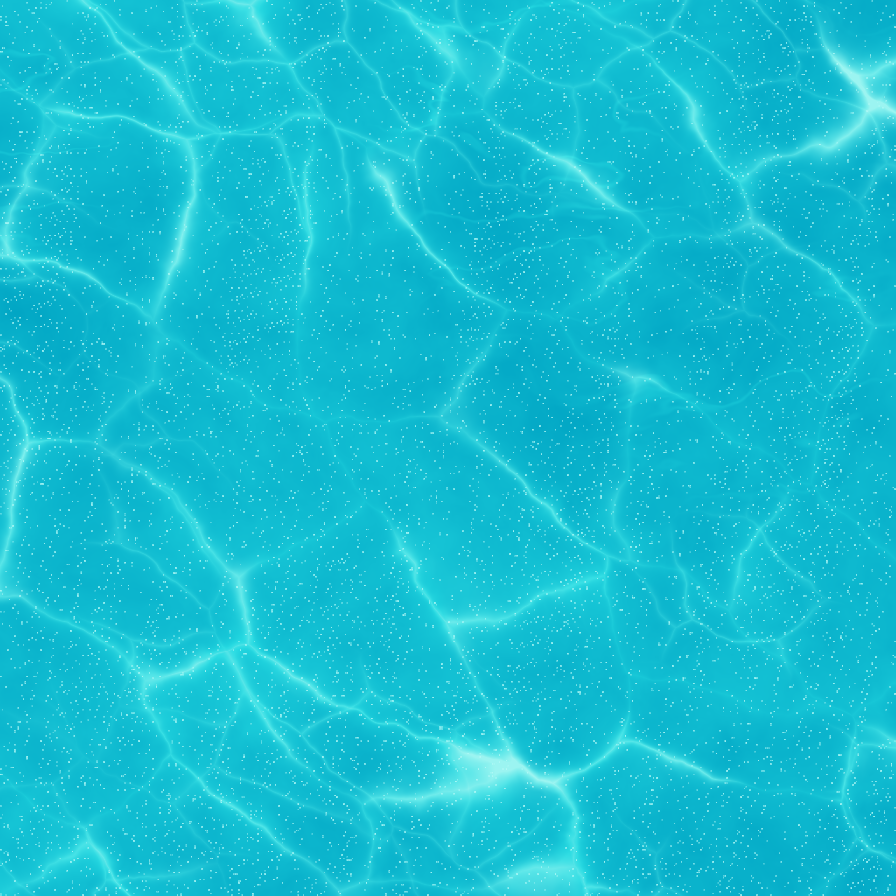
A Shadertoy shader for this texture:

```glsl
// Sunlit turquoise pool water: a slanting net of caustic lines under fine white glitter.
#define DEEP vec3(0.005, 0.65, 0.77)
#define LIGHT vec3(0.14, 0.855, 0.885)
#define FOAM vec3(0.66, 0.97, 0.95)
#define SPARKLE vec3(0.72, 0.98, 0.97)
#define FLOW_DIR vec2(0.80, -0.60)
#define FLOW_STRETCH 0.62
#define NET_SCALE 6.5
#define WARP 0.11
#define GRAIN_COUNT 512.0
#define GRAIN_DENSITY 0.047

float hash(vec2 p) {
    return fract(sin(dot(p, vec2(12.9898, 78.233))) * 43758.55);
}

vec2 hash2(vec2 p) {
    return vec2(hash(p), hash(p + vec2(37.2, 17.7)));
}

float noise(vec2 p) {
    vec2 i = floor(p), f = fract(p);
    f = f * f * (3.0 - 2.0 * f);
    float low = mix(hash(i), hash(i + vec2(1, 0)), f.x);
    float high = mix(hash(i + vec2(0, 1)), hash(i + vec2(1, 1)), f.x);
    return mix(low, high, f.y);
}

float fbm(vec2 p) {
    float sum = 0.0, amp = 0.533;
    for (int i = 0; i < 4; i++) {
        sum += amp * noise(p);
        p = mat2(1.6, 1.2, -1.2, 1.6) * p + 7.3;
        amp *= 0.5;
    }
    return sum;
}

vec2 fbm2(vec2 p) {
    return vec2(fbm(p), fbm(p + vec2(31.4, 12.8))) - 0.5;
}

// Cell net: x falls to 0 on edges, y falls to 0 at junctions
vec2 cellNet(vec2 p) {
    vec2 cell = floor(p);
    vec3 near = vec3(9.0);
    for (int y = -2; y <= 2; y++)
    for (int x = -2; x <= 2; x++) {
        vec2 id = cell + vec2(x, y);
        float d = length(id + hash2(id) - p);
        if (d < near.x) near = vec3(d, near.xy);
        else if (d < near.y) near = vec3(near.x, d, near.y);
        else near.z = min(near.z, d);
    }
    return near.yz - near.x;
}

// Glitter grains, one possible per grid cell, with softened borders
float glitter(vec2 uv) {
    vec2 g = uv * GRAIN_COUNT;
    vec2 id = floor(g), offset = abs(fract(g) - 0.5);
    float soft = min(0.5, 0.5 * GRAIN_COUNT / iResolution.y);
    float shape = 1.0 - smoothstep(0.5 - soft, 0.5 + soft, max(offset.x, offset.y));
    float present = step(1.0 - GRAIN_DENSITY, hash(id + 0.5));
    return shape * present * mix(0.4, 1.0, hash(id + 91.3));
}

void mainImage(out vec4 fragColor, in vec2 fragCoord) {
    vec2 uv = fragCoord / iResolution.y;

    // Warped coordinates, drawn out along the flow
    vec2 w = uv + WARP * fbm2(uv * 5.0) + 0.022 * fbm2(uv * 19.0 + 4.0);
    vec2 q = vec2(dot(w, FLOW_DIR) * FLOW_STRETCH, dot(w, vec2(-FLOW_DIR.y, FLOW_DIR.x)));

    // Main and secondary caustic lines, fading in and out
    vec2 net = cellNet(q * NET_SCALE + 3.0);
    vec2 fine = cellNet(q * NET_SCALE * 1.7 + 21.0);
    float strength = smoothstep(0.25, 0.8, noise(uv * 8.0 + 11.0));
    float fineStrength = smoothstep(0.4, 0.85, noise(uv * 6.0 + 43.0));
    float swell = noise(uv * 15.0 + 5.0);
    float core = exp(-net.x / mix(0.018, 0.075, swell * swell));
    float fineCore = exp(-fine.x / 0.045);
    float halo = exp(-net.x * 5.0);
    float knot = exp(-net.y * net.y * 60.0) * strength;

    // Thin flat ripples in scattered patches
    float ridge = 1.0 - abs(2.0 * fbm(w * vec2(5.0, 15.0) + 8.0) - 1.0);
    float patches = smoothstep(0.45, 0.8, noise(uv * 3.5 + 27.0));
    float ripple = smoothstep(0.93, 1.0, ridge) * patches;

    // Body tone
    float tone = 0.30 + 0.7 * (fbm(uv * 3.0 + 60.0) - 0.5) + 0.3 * (fbm(w * 28.0) - 0.5);
    tone += halo * (0.12 + 0.26 * strength) + 0.4 * core * (0.35 + strength);
    tone += 0.35 * fineCore * fineStrength + 0.22 * ripple + 0.3 * knot;
    vec3 color = mix(DEEP, LIGHT, clamp(tone, 0.0, 1.0));

    // Bright line centres and junction blobs
    float foam = 0.75 * core * strength * (0.35 + 0.65 * swell);
    foam += 0.5 * knot * smoothstep(0.3, 0.8, swell) + 0.16 * fineCore * fineStrength;
    color = mix(color, FOAM, clamp(foam, 0.0, 0.9));

    color = mix(color, SPARKLE, 0.85 * glitter(uv));
    fragColor = vec4(color, 1.0);
}
```
